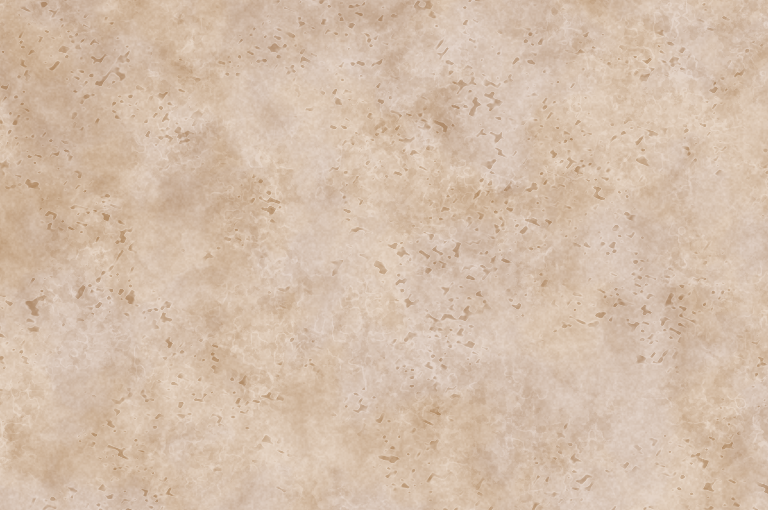
Reproduce this texture procedurally as a Shadertoy shader.

```glsl
// Weathered beige travertine: soft clouds, crusty pale veins, tiny rimmed pits and sandy grain.
#define DARK_STONE  vec3(0.750, 0.628, 0.515)
#define PALE_STONE  vec3(0.874, 0.802, 0.742)
#define BASE_TONE   0.77
#define CLOUD_GAIN  1.00
#define MOTTLE_GAIN 0.95
#define GRAIN_GAIN  0.46
#define CRUST_GAIN  0.34
#define PIT_DEPTH   0.75
#define PIT_SCALE   112.0
#define GRAIN_SCALE 150.0

float hash(vec2 cell) {
    vec3 q = fract(cell.xyx * 0.1031);
    q += dot(q, q.yzx + 33.33);
    return fract((q.x + q.y) * q.z);
}

float noise(vec2 p) {
    vec2 cell = floor(p), f = fract(p);
    f = f * f * (3.0 - 2.0 * f);
    float low  = mix(hash(cell), hash(cell + vec2(1, 0)), f.x);
    float high = mix(hash(cell + vec2(0, 1)), hash(cell + vec2(1, 1)), f.x);
    return mix(low, high, f.y);
}

// Layered noise, turned at every octave to hide the lattice.
float fbm(vec2 p) {
    const mat2 turn = mat2(0.8, 0.6, -0.6, 0.8);
    float sum = 0.0, weight = 0.5;
    for (int i = 0; i < 5; i++) {
        sum += weight * noise(p);
        p = turn * p * 2.03 + 17.3;
        weight *= 0.56;
    }
    return sum / 1.07;
}

// Thin smooth line where a field crosses one half.
float contour(float field, float width) {
    float w = width + 0.5 * fwidth(field);
    return 1.0 - smoothstep(0.25 * w, w, abs(field - 0.5));
}

float glow(vec2 p, vec2 centre, float falloff) {
    vec2 d = p - centre;
    return exp(-falloff * dot(d, d));
}

void mainImage(out vec4 fragColor, in vec2 fragCoord) {
    vec2 p = fragCoord / iResolution.y;
    vec2 warp = vec2(fbm(p * 6.0 + 3.1), fbm(p * 6.0 + 41.7)) - 0.5;
    vec2 q = p + 0.12 * warp;

    // Broad clouds: browner at the upper left, paler at the lower edge.
    float tone = BASE_TONE + CLOUD_GAIN * (fbm(q * 4.6 + 8.4) - 0.5);
    tone -= 0.30 * glow(p, vec2(0.30, 0.90), 3.0);
    tone -= 0.14 * glow(q, vec2(0.32, 0.18), 26.0);
    tone += 0.15 * glow(q, vec2(0.05, 0.26), 18.0);
    tone += 0.08 * glow(p, vec2(0.85, 0.08), 5.0);

    // Ragged patches and sharp pale flakes.
    tone += MOTTLE_GAIN * (fbm(q * 19.0 + 23.0) - 0.5);
    tone += 0.13 * smoothstep(0.55, 0.63, fbm(q * 11.0 + 61.0));

    // Ease the palest areas so that the surface detail stays visible there.
    tone -= 0.55 * max(tone - 0.82, 0.0);

    // Crusty veins and broken rings, gathered in worn areas.
    float worn = 0.25 + 0.75 * smoothstep(0.42, 0.60, fbm(q * 6.0 + 90.0));
    float patchy = smoothstep(0.45, 0.60, fbm(p * 13.0 + 77.0));
    float vein = contour(fbm(q * 5.0 + 120.0), 0.010) * patchy;
    float bumps = 0.7 * noise(p * 62.0 + 7.0) + 0.3 * noise(p.yx * 131.0);
    float ring = contour(bumps, 0.05) * smoothstep(0.40, 0.60, fbm(p * 24.0 + 33.0));
    tone += CRUST_GAIN * worn * (0.8 * vein + 0.75 * ring);
    tone -= 0.24 * worn * smoothstep(0.50, 0.62, fbm(p * 56.0 + 52.0));

    // Clustered tiny dark pits with pale rims, slightly slanted.
    vec2 slant = mat2(0.85, 0.45, -0.60, 1.05) * (p + 0.02 * warp);
    float hollow = 0.75 * noise(slant * PIT_SCALE) + 0.25 * noise(p * 47.0 + 5.0);
    float cluster = smoothstep(0.48, 0.62, fbm(p * 10.0 + 150.0));
    float pit = smoothstep(0.68, 0.82, hollow);
    float rim = smoothstep(0.55, 0.66, hollow) - pit;
    tone += cluster * (0.18 * rim - PIT_DEPTH * pit);

    // Sandy grain at two fine sizes.
    float grain = 0.5 * noise(p * GRAIN_SCALE) + 0.5 * noise(p.yx * GRAIN_SCALE * 1.9 + 9.0);
    tone += GRAIN_GAIN * (grain - 0.5);

    // Slight shift between pinkish and golden stone.
    vec3 stone = mix(DARK_STONE, PALE_STONE, clamp(tone, -0.45, 1.15));
    stone += vec3(0.007, 0.003, -0.008) * clamp(8.0 * (fbm(q * 8.0 + 200.0) - 0.5), -1.0, 1.0);
    fragColor = vec4(stone, 1.0);
}
```
